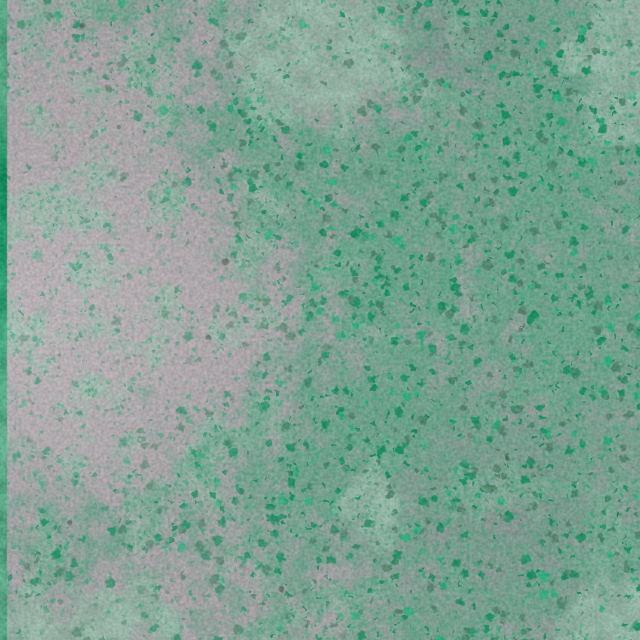
A WebGL 1 fragment shader for this texture:

```glsl
precision highp float;

uniform vec2 u_resolution;

// Palette
const vec3 PINK_GREY = vec3(0.665, 0.640, 0.655);
const vec3 DUSK_GREY = vec3(0.520, 0.560, 0.555);
const vec3 PALE_MINT = vec3(0.575, 0.700, 0.640);
const vec3 WASH_GREEN = vec3(0.395, 0.630, 0.530);
const vec3 SOFT_GREEN = vec3(0.330, 0.640, 0.505);
const vec3 DEEP_GREEN = vec3(0.085, 0.550, 0.375);
const vec3 BRIGHT_GREEN = vec3(0.160, 0.680, 0.490);
const vec3 OLIVE_GREEN = vec3(0.310, 0.510, 0.405);
const vec3 RUST_DARK = vec3(0.280, 0.320, 0.270);

// Feature sizes, as repeats across the canvas
const float PATCH_SCALE = 3.5;
const float MOTTLE_SCALE = 24.0;
const float LARGE_DOT_SCALE = 68.0;
const float SMALL_DOT_SCALE = 118.0;
const float CHIP_SCALE = 13.0;
const float GRAIN_SCALE = 210.0;
const float GRAIN_STRENGTH = 0.075;
const float DOT_RAGGEDNESS = 0.38;
const float STRIP_WIDTH = 0.011;

vec3 hash3(vec2 p) {
  vec3 q = fract(p.xyx * vec3(0.1031, 0.1030, 0.0973));
  q += dot(q, q.yxz + 33.33);
  return fract((q.xxy + q.yzz) * q.zyx);
}

float cornerSlope(vec2 cell, vec2 corner, vec2 f) {
  float angle = 6.2832 * hash3(cell + corner).x;
  return dot(vec2(cos(angle), sin(angle)), f - corner);
}

float gradientNoise(vec2 p) {
  vec2 cell = floor(p);
  vec2 f = p - cell;
  vec2 w = f * f * f * (f * (f * 6.0 - 15.0) + 10.0);
  float low = mix(cornerSlope(cell, vec2(0.0), f), cornerSlope(cell, vec2(1.0, 0.0), f), w.x);
  float high = mix(cornerSlope(cell, vec2(0.0, 1.0), f), cornerSlope(cell, vec2(1.0), f), w.x);
  return mix(low, high, w.y);
}

float fbm(vec2 p) {
  float sum = 0.0;
  float amplitude = 1.0;
  for (int i = 0; i < 4; i++) {
    sum += amplitude * gradientNoise(p);
    p = mat2(1.6, 1.2, -1.2, 1.6) * p + 17.3;
    amplitude *= 0.5;
  }
  return sum;
}

// Soft elliptical influence around a centre
float blob(vec2 p, vec2 center, vec2 radius) {
  vec2 d = (p - center) / radius;
  return exp(-dot(d, d));
}

// Scattered ragged dots: x = coverage, y = random tint of the topmost dot
vec2 speckles(vec2 p, float density, float minRadius, float maxRadius) {
  vec2 ragged = vec2(gradientNoise(p * 1.9 + 5.0), gradientNoise(p * 1.9 + 41.0));
  p += DOT_RAGGEDNESS * maxRadius * 2.0 * ragged;
  vec2 cell = floor(p);
  vec2 result = vec2(0.0);
  for (int y = -1; y <= 1; y++) {
    for (int x = -1; x <= 1; x++) {
      vec2 id = cell + vec2(float(x), float(y));
      vec3 place = hash3(id);
      vec3 kind = hash3(id + 131.7);
      float radius = mix(minRadius, maxRadius, place.z * place.z);
      float d = length(p - id - place.xy);
      float present = smoothstep(-0.06, 0.06, density - kind.x);
      float dot_ = present * (1.0 - smoothstep(radius * 0.55, radius * 1.15, d));
      if (dot_ > result.x) result = vec2(dot_, kind.y);
    }
  }
  return result;
}

void main() {
  vec2 uv = gl_FragCoord.xy / u_resolution;
  float patches = fbm(uv * PATCH_SCALE + 3.7);
  float mottle = fbm(uv * MOTTLE_SCALE + 11.0);
  float clumps = fbm(uv * 11.0 + 29.0);

  // Broad layout of the green cover, pale patches and dusky stains
  float cover = 0.27 + 0.42 * smoothstep(0.1, 0.95, uv.x) + 0.28 * patches
    + 0.22 * blob(uv, vec2(0.60, 0.30), vec2(0.18, 0.16))
    + 0.20 * blob(uv, vec2(0.55, 0.74), vec2(0.20, 0.14))
    + 0.22 * blob(uv, vec2(0.08, 0.14), vec2(0.20, 0.16))
    + 0.15 * blob(uv, vec2(0.20, 1.00), vec2(0.25, 0.10))
    - 0.20 * blob(uv, vec2(0.05, 0.50), vec2(0.22, 0.25));
  float mintField = blob(uv, vec2(0.50, 0.91), vec2(0.15, 0.12))
    + blob(uv, vec2(1.00, 0.90), vec2(0.13, 0.15))
    + blob(uv, vec2(0.97, 0.02), vec2(0.12, 0.09))
    + 0.7 * blob(uv, vec2(0.12, 0.02), vec2(0.22, 0.10))
    + 0.6 * blob(uv, vec2(0.58, 0.20), vec2(0.08, 0.10));
  float dusk = blob(uv, vec2(0.72, 0.93), vec2(0.15, 0.07))
    + 0.8 * blob(uv, vec2(0.80, 0.20), vec2(0.20, 0.16));

  // Stained ground
  float mint = smoothstep(0.38, 0.62, mintField + 0.4 * clumps);
  float wash = smoothstep(0.22, 0.80, cover + 0.38 * mottle);
  vec3 color = mix(PINK_GREY, DUSK_GREY, clamp(0.75 * dusk + 0.5 * cover - 0.1, 0.0, 0.85));
  color = mix(color, PALE_MINT, 0.75 * smoothstep(-0.05, 0.45, clumps + 0.3 * mottle));
  color = mix(color, WASH_GREEN, 0.85 * wash * (1.0 - 0.5 * clamp(dusk, 0.0, 1.0)));
  color = mix(color, PALE_MINT + 0.08 * mottle, 0.85 * mint);

  // Fine and coarse green speckling
  float density = clamp(0.08 + 0.72 * cover + 0.45 * clumps - 0.2 * mint, 0.05, 0.85);
  vec2 small = speckles(uv * SMALL_DOT_SCALE, density, 0.22, 0.55);
  color = mix(color, mix(SOFT_GREEN, BRIGHT_GREEN, 0.6 * small.y * small.y), 0.65 * small.x);
  vec2 large = speckles(uv * LARGE_DOT_SCALE + 53.0, density * 0.85, 0.18, 0.60);
  vec3 dotColor = mix(OLIVE_GREEN, DEEP_GREEN, smoothstep(0.25, 0.5, large.y + 0.4 * patches));
  dotColor = mix(dotColor, BRIGHT_GREEN, smoothstep(0.75, 0.9, large.y));
  color = mix(color, dotColor, large.x * mix(0.5, 0.9, smoothstep(0.15, 0.75, cover)));

  // Rare dark chips
  float chip = speckles(uv * CHIP_SCALE + 7.0, 0.03, 0.05, 0.09).x;
  color = mix(color, RUST_DARK, 0.75 * chip);

  // Narrow green strip along the left edge
  float stripTone = smoothstep(0.3, 0.65, uv.y) * (1.0 - smoothstep(0.7, 0.88, uv.y));
  vec3 stripColor = mix(SOFT_GREEN, DEEP_GREEN, stripTone) + 0.12 * mottle;
  float edge = 1.0 / u_resolution.x;
  color = mix(stripColor, color, smoothstep(STRIP_WIDTH - edge, STRIP_WIDTH + edge, uv.x));

  // Gritty surface and soft light from the left
  float grain = gradientNoise(uv * GRAIN_SCALE) + 0.6 * gradientNoise(uv * GRAIN_SCALE * 0.5 + 9.0);
  color += GRAIN_STRENGTH * grain * vec3(1.15, 0.85, 1.0);
  color += 0.05 * blob(uv, vec2(0.05, 0.50), vec2(0.25, 0.22));
  gl_FragColor = vec4(clamp(color, 0.0, 1.0), 1.0);
}
```
